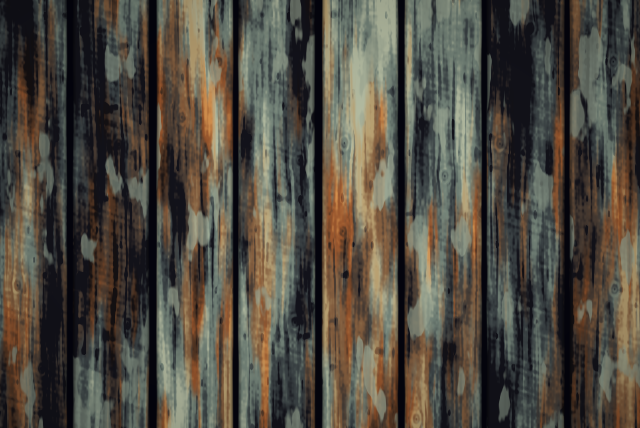
Reproduce this texture procedurally as a WebGL 1 fragment shader.

```glsl
precision highp float;
// Eight weathered vertical boards with dark gaps between them. Stretched noise
// gives fibres, cracks and peeling paint; each board has its own shade and
// warmth, and a colour ramp turns the resulting tone into paint or bare wood.

uniform vec2 u_resolution;

// Layout, in units of the canvas height
const float ASPECT = 1.5;
const float PITCH = 0.1942;
const float FIRST_GAP = 0.164;
const float GAP_HALF = 0.0078;
const float GAP_VARIATION = 0.0035;

// Paint and wood colours
const vec3 INK = vec3(0.07, 0.07, 0.10);
const vec3 SLATE = vec3(0.23, 0.26, 0.27);
const vec3 SAGE = vec3(0.44, 0.50, 0.46);
const vec3 PALE = vec3(0.69, 0.72, 0.62);
const vec3 UMBER = vec3(0.29, 0.23, 0.19);
const vec3 RUST = vec3(0.51, 0.34, 0.21);
const vec3 TAN = vec3(0.71, 0.60, 0.41);
const vec3 GAP_COLOR = vec3(0.015, 0.015, 0.05);

// Per-board shade and warmth, left to right
const vec4 SHADE_LEFT = vec4(0.31, 0.27, 0.63, 0.49);
const vec4 SHADE_RIGHT = vec4(0.69, 0.50, 0.27, 0.43);
const vec4 WARMTH_LEFT = vec4(0.46, 0.52, 0.48, 0.47);
const vec4 WARMTH_RIGHT = vec4(0.52, 0.43, 0.48, 0.60);

// Wear
const float PATCH_CONTRAST = 1.0;
const float FIBRE_CONTRAST = 0.50;
const float STAIN_DEPTH = 0.30;
const float KNOT_RADIUS = 0.013;
const float VIGNETTE = 0.55;

float hash(vec2 p) {
  vec3 q = fract(p.xyx * vec3(0.1031, 0.1030, 0.0973));
  q += dot(q, q.yzx + 33.33);
  return fract((q.x + q.y) * q.z);
}

float noise(vec2 p) {
  vec2 i = floor(p), f = fract(p);
  f = f * f * (3.0 - 2.0 * f);
  return mix(mix(hash(i), hash(i + vec2(1.0, 0.0)), f.x),
             mix(hash(i + vec2(0.0, 1.0)), hash(i + 1.0), f.x), f.y);
}

float fbm(vec2 p) {
  float sum = 0.0, amp = 0.533;
  for (int i = 0; i < 4; i++) {
    sum += amp * noise(p);
    p = p * 2.03 + 17.3;
    amp *= 0.5;
  }
  return sum;
}

// Value of one board out of eight
float pick(vec4 left, vec4 right, float id) {
  vec4 k = vec4(0.0, 1.0, 2.0, 3.0);
  return dot(left, 1.0 - step(0.5, abs(k - id)))
       + dot(right, 1.0 - step(0.5, abs(k + 4.0 - id)));
}

vec3 ramp(vec3 low, vec3 mid, vec3 high, float t) {
  vec3 c = mix(INK, low, smoothstep(0.05, 0.30, t));
  c = mix(c, mid, smoothstep(0.28, 0.55, t));
  return mix(c, high, smoothstep(0.53, 0.85, t));
}

void main() {
  vec2 uv = gl_FragCoord.xy / u_resolution;
  vec2 p = uv * vec2(ASPECT, 1.0);
  float pixel = ASPECT / u_resolution.x;

  // Board index and position across the board
  float s = (p.x - FIRST_GAP) / PITCH + 1.0;
  float id = floor(s);
  vec2 b = vec2((fract(s) - 0.5) * PITCH, p.y);
  vec2 seed = vec2(id * 37.0 + 50.0, id * 13.0 + 20.0);

  // Grain flow, bent around the knots
  float gx = b.x + 0.022 * (fbm(b * vec2(9.0, 2.2) + seed) - 0.5);
  float knotTone = 0.0;
  for (int k = 0; k < 2; k++) {
    vec2 key = vec2(id + 3.0, float(k) + 7.0);
    vec2 center = vec2((hash(key) - 0.5) * PITCH * 0.65, hash(key + 41.0));
    vec2 d = (b - center) * vec2(1.0, 0.65) / KNOT_RADIUS;
    float r2 = dot(d, d);
    gx -= 0.55 * d.x * KNOT_RADIUS * exp(-0.4 * r2);
    knotTone += 0.10 * exp(-r2) * sin(9.0 * sqrt(r2)) - 0.30 * exp(-9.0 * r2);
  }
  vec2 g = vec2(gx, b.y);

  // Fibres, cracks, flecks and cross-cut saw marks
  float fibre = 0.5 * noise(g * vec2(95.0, 3.5) + seed)
              + 0.5 * noise(g * vec2(190.0, 11.0) + seed + 9.0);
  float crack = smoothstep(0.70, 0.90, noise(g * vec2(140.0, 5.0) + seed + 71.0));
  float fleck = smoothstep(0.84, 0.96, noise(g * vec2(75.0, 28.0) + seed + 5.0));
  float grit = noise(p * vec2(210.0, 130.0)) - 0.5;
  float saw = noise(vec2(b.x * 8.0, (b.y + 0.35 * b.x) * 130.0) + seed) - 0.5;

  // Broad wear: paint patches, soaked stains and bare warm wood
  float patches = fbm(g * vec2(20.0, 2.8) + seed + 3.0);
  float stain = smoothstep(0.54, 0.74, fbm(g * vec2(15.0, 3.6) + seed + 29.0));
  float bare = fbm(g * vec2(24.0, 2.6) + seed + 83.0);
  float chips = fbm(g * vec2(32.0, 7.0) + seed + 61.0);
  float shade = pick(SHADE_LEFT, SHADE_RIGHT, id);
  float warmth = pick(WARMTH_LEFT, WARMTH_RIGHT, id);

  float tone = shade + PATCH_CONTRAST * (patches - 0.5)
             + FIBRE_CONTRAST * (fibre - 0.5) + knotTone
             + 0.12 * grit + 0.16 * saw * (1.0 - shade)
             - STAIN_DEPTH * stain - 0.20 * crack - 0.22 * fleck;

  // Bare wood shows mostly below the top, broken up by the fibres
  float low = smoothstep(1.0, 0.55, p.y) * smoothstep(-0.25, 0.2, p.y);
  float warmField = bare + warmth - 0.54 + 0.10 * (low - 0.6)
                  + 0.22 * (fibre - 0.5) + 0.35 * (chips - 0.5) + 0.08 * stain;
  float warm = smoothstep(0.40, 0.62, warmField);
  vec3 wood = ramp(UMBER, RUST, TAN, tone + 0.02);
  float orange = smoothstep(0.52, 0.72, fbm(g * vec2(40.0, 4.0) + seed + 47.0));
  wood *= mix(vec3(1.0), vec3(1.16, 0.88, 0.62), orange);
  vec3 color = mix(ramp(SLATE, SAGE, PALE, tone), wood, warm * 0.88);

  // Thick paint left over in smooth pale flakes
  float flake = smoothstep(0.66, 0.72, fbm(b * vec2(22.0, 7.0) + seed + 91.0));
  color = mix(color, mix(SAGE, PALE, shade) * (0.9 + 0.2 * fibre), flake * 0.7);

  // Rounded board edges, gaps of uneven width, darker canvas corners
  float gapId = floor(s + 0.5);
  float halfWidth = GAP_HALF + GAP_VARIATION * (hash(vec2(gapId, 5.0)) - 0.5)
                  + 0.0016 * (noise(vec2(gapId * 9.0, p.y * 14.0)) - 0.5);
  float edge = abs(s - gapId) * PITCH - halfWidth;
  color *= mix(0.62, 1.0, smoothstep(0.0, 0.009, edge));
  color = mix(GAP_COLOR, color, smoothstep(-pixel, pixel, edge));
  vec2 fromCenter = uv - 0.5;
  color *= 1.04 - VIGNETTE * dot(fromCenter, fromCenter);

  gl_FragColor = vec4(color, 1.0);
}
```
